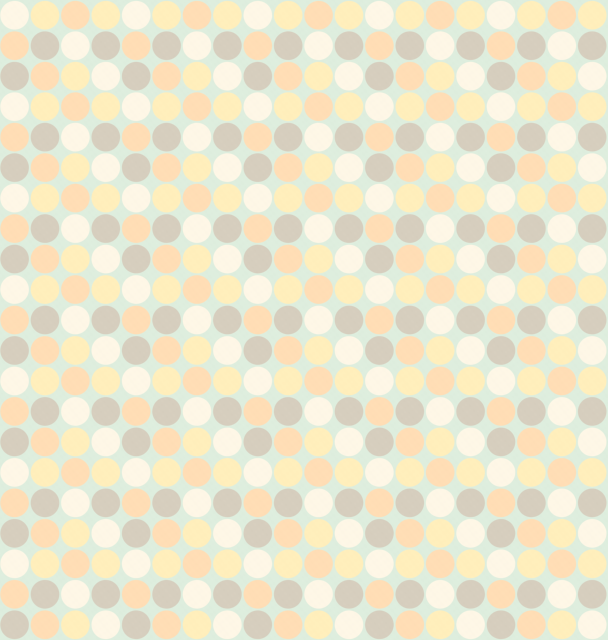
This pattern is drawn by a Shadertoy shader. Its source:

```glsl
// Pastel dots on pale mint: a 20 by 21 grid of nearly touching discs.
// Disc colours cycle through a block of 4 columns by 3 rows, so whole
// blocks fill the canvas and the edges join.

const vec2 GRID = vec2(20.0, 21.0);
const float TAU = 6.2831853;

// Colour order within a block, read from its top row down.
const int BLOCK[12] = int[12](
    0, 1, 2, 1,
    2, 3, 0, 3,
    3, 2, 1, 0);

vec3 dotColour(ivec2 cell) {
    vec3 palette[4] = vec3[4](
        vec3(0.995, 0.967, 0.902),  // cream
        vec3(1.00, 0.935, 0.735),   // butter
        vec3(1.00, 0.868, 0.710),   // peach
        vec3(0.840, 0.808, 0.745)); // taupe
    return palette[BLOCK[(cell.y % 3) * 4 + cell.x % 4]];
}

// Faint mottling from layered sines with whole frequencies, so it wraps.
float mottle(vec2 uv) {
    return sin(TAU * (47.0 * uv.x + 31.0 * uv.y))
         + sin(TAU * (83.0 * uv.y - 59.0 * uv.x))
         + sin(TAU * (109.0 * uv.x + 97.0 * uv.y));
}

void mainImage(out vec4 fragColor, in vec2 fragCoord) {
    vec2 uv = fragCoord / iResolution.xy;

    // Cells counted from the top left, discs set slightly left of centre
    vec2 grid = vec2(uv.x, 1.0 - uv.y) * GRID + vec2(0.02, 0.0);
    ivec2 cell = ivec2(floor(grid));

    // Soft-edged disc
    float edge = length(fract(grid) - 0.5) - 0.47;
    float pixel = GRID.y / iResolution.y;
    float soft = max(0.025, 0.6 * pixel);
    float disc = 1.0 - smoothstep(-soft, soft, edge);

    vec3 colour = mix(vec3(0.870, 0.932, 0.870), dotColour(cell), disc);
    colour += 0.0012 * mottle(uv);
    fragColor = vec4(colour, 1.0);
}
```
